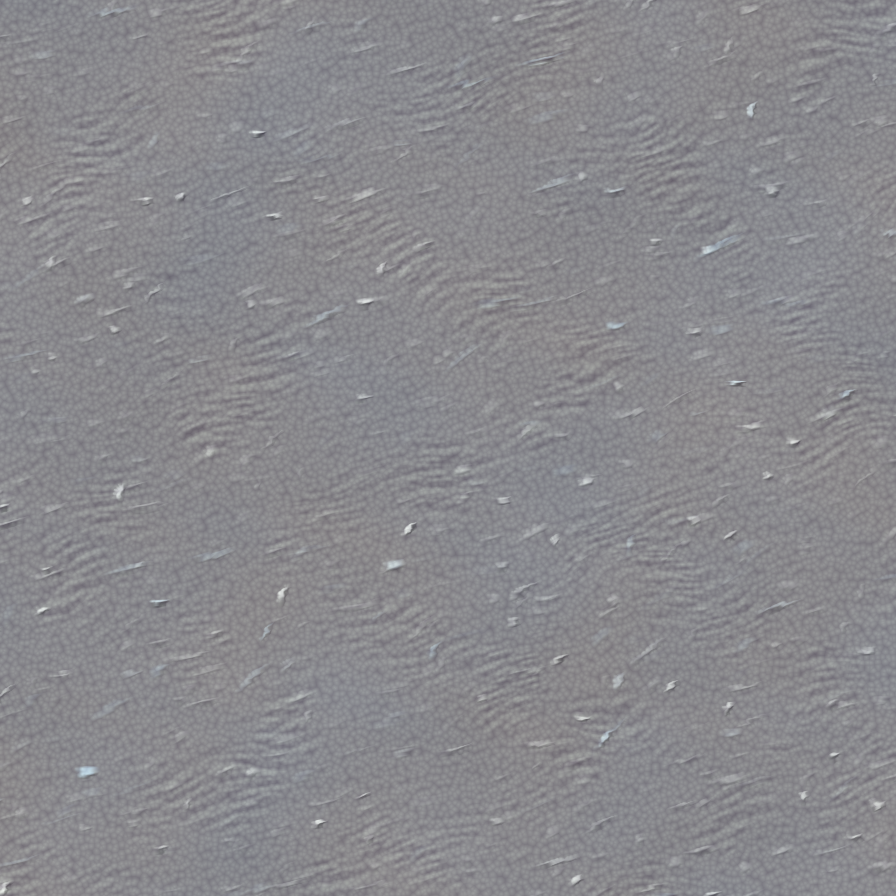
A three.js fragment shader for this texture:

```glsl
// Matte grey surface with fine pebbled grain, slanted ripples and small pale flakes.
varying vec2 vUv;

const vec3 BASE_GREY = vec3(0.537, 0.535, 0.551);
const vec3 GRAIN_TINT = vec3(0.95, 1.10, 0.88);
const vec3 WARM_SHIFT = vec3(0.009, 0.001, -0.007);
const vec3 PALE_LIGHT = vec3(0.95, 1.0, 0.94);
const vec3 BLUE_LIGHT = vec3(0.68, 0.97, 1.08);
const float SLANT = 0.30;            // main direction, radians
const float BROAD_DEPTH = 0.011;
const float GRAIN_CELLS = 165.0;
const float GRAIN_DEPTH = 0.105;
const vec2 RIPPLE_CELLS = vec2(26.0, 105.0);
const float RIPPLE_DEPTH = 0.17;
const float FLAKE_CELLS = 15.0;
const vec2 FLAKE_SIZE = vec2(0.0098, 0.0038);
const float FLAKE_GLOW = 0.34;
const float STREAK_CELLS = 18.0;
const vec2 STREAK_SIZE = vec2(0.022, 0.0030);
const float STREAK_GLOW = 0.16;
const float CHIP_CELLS = 23.0;
const vec2 CHIP_SIZE = vec2(0.012, 0.0042);
const float CHIP_GLOW = 0.10;
const vec2 SHADOW_OFFSET = vec2(0.0012, -0.0034);

vec2 hash2(vec2 p) {
  vec3 q = fract(p.xyx * vec3(0.1031, 0.1030, 0.0973));
  q += dot(q, q.yzx + 33.33);
  return fract((q.xx + q.yz) * q.zy);
}

vec2 rotate(vec2 p, float angle) {
  float c = cos(angle), s = sin(angle);
  return vec2(c * p.x + s * p.y, c * p.y - s * p.x);
}

// Distance to the nearest scattered cell point.
float cellular(vec2 p) {
  vec2 cell = floor(p);
  float nearest = 4.0;
  for (int y = -1; y <= 1; y++) {
    for (int x = -1; x <= 1; x++) {
      vec2 id = cell + vec2(float(x), float(y));
      vec2 gap = id + hash2(id + 211.0) - p;
      nearest = min(nearest, dot(gap, gap));
    }
  }
  return sqrt(nearest);
}

// Broad uneven patches from layered sines, about -1 to 1.
float patches(vec2 p) {
  float a = sin(p.x * 11.0 + 2.3 * sin(p.y * 9.0 + 1.0));
  float b = sin(p.y * 17.0 - p.x * 7.0 + 2.0 * sin(p.x * 13.0));
  float c = sin(p.x * 29.0 + p.y * 23.0 + 1.7 * sin(p.y * 31.0));
  return 0.42 * a + 0.36 * b + 0.22 * c;
}

// Soft curved sliver: 1 inside, 0 outside.
float sliver(vec2 p, vec2 size, float bend) {
  p.y += bend * size.y * p.x * p.x / (size.x * size.x);
  p.y /= 1.0 - 0.35 * clamp(p.x / size.x, -1.0, 1.0);
  return 1.0 - smoothstep(0.2, 1.3, length(p / size));
}

// Light and cast shade of one jittered sliver per grid cell.
vec3 scatter(vec2 p, float cells, vec2 size, float spread, float seed) {
  vec2 cell = floor(p * cells);
  vec3 sum = vec3(0.0);
  for (int y = -1; y <= 1; y++) {
    for (int x = -1; x <= 1; x++) {
      vec2 id = cell + vec2(float(x), float(y));
      vec2 place = hash2(id + seed);
      vec2 look = hash2(id + seed + 57.0);
      vec2 form = hash2(id + seed + 113.0);
      float tilt = SLANT + spread * (pow(form.x, 3.0) * 1.4 - 0.25);
      vec2 gap = p - (id + place) / cells;
      vec2 extent = size * (0.6 + 0.65 * vec2(form.y, look.y));
      float bend = 1.4 * (form.x - 0.5);
      float body = sliver(rotate(gap, tilt), extent, bend);
      float shade = sliver(rotate(gap - SHADOW_OFFSET, tilt), extent, bend);
      float strength = mix(0.15, 1.0, look.x * look.x) * step(0.2, fract(look.y * 7.0));
      vec3 light = mix(PALE_LIGHT, BLUE_LIGHT, smoothstep(0.75, 1.0, form.y));
      sum += strength * (body * light - 0.5 * shade * (1.0 - body));
    }
  }
  return sum;
}

void main() {
  vec2 p = vUv;
  float patchy = patches(p);

  // Pebbled grain
  float grain = 0.42 - cellular(rotate(p, 0.5) * GRAIN_CELLS);
  vec3 color = BASE_GREY + GRAIN_DEPTH * grain * GRAIN_TINT;

  // Broad shading and tint
  color += WARM_SHIFT * patchy + BROAD_DEPTH * patches(p.yx * 0.8 + 3.0);
  color += 0.5 * BROAD_DEPTH * patches(rotate(p, SLANT) * vec2(1.5, 4.0) + 7.0);

  // Ripples, lit from above and gathered in patches
  vec2 warped = p + 0.006 * vec2(sin(p.y * 37.0), sin(p.x * 33.0 + p.y * 19.0));
  vec2 along = rotate(warped, SLANT + 0.02 * patchy) * RIPPLE_CELLS;
  float relief = cellular(along + vec2(0.0, 0.4)) - cellular(along);
  float gather = smoothstep(-0.2, 0.9, patches(p * 1.7 + 5.0));
  color += RIPPLE_DEPTH * relief * mix(0.16, 1.0, gather) * GRAIN_TINT;

  // Faint chips, streaks and bright flakes, edges roughened by the ripples
  vec2 rough = p + vec2(0.004, 0.006) * vec2(grain, relief);
  color += CHIP_GLOW * scatter(rough, CHIP_CELLS, CHIP_SIZE, 0.6, 151.0);
  color += STREAK_GLOW * scatter(rough, STREAK_CELLS, STREAK_SIZE, 0.45, 19.0);
  color += FLAKE_GLOW * scatter(rough, FLAKE_CELLS, FLAKE_SIZE, 0.9, 83.0);

  gl_FragColor = vec4(clamp(color, 0.0, 1.0), 1.0);
}
```
